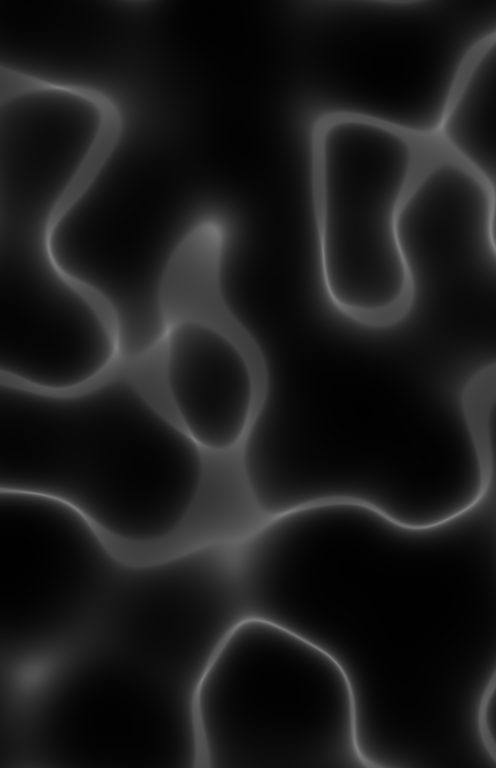
This background is drawn by a Shadertoy shader. Its source:

```glsl
// Glowing grey filaments on black, like thin folded veils of smoke.
// Each filament is a zero contour of 3D gradient noise; averaging slices
// swept back and forth in depth opens the lines into translucent bands.

const float CELLS_PER_HEIGHT = 6.0;
const float PI = 3.14159265;
const int SLICES = 20;

// Pseudo-random unit gradient for a lattice point
vec3 latticeGradient(vec3 cell) {
    uvec3 v = uvec3(ivec3(cell) + 512) * 1664525u + 1013904223u;
    v.x += v.y * v.z; v.y += v.z * v.x; v.z += v.x * v.y;
    v ^= v >> 16u;
    v.x += v.y * v.z; v.y += v.z * v.x; v.z += v.x * v.y;
    return normalize(vec3(v >> 8u) / 8388608.0 - 0.99999);
}

float cornerValue(vec3 cell, vec3 local, vec3 corner) {
    return dot(latticeGradient(cell + corner), local - corner);
}

// Gradient noise with quintic fade
float gradientNoise(vec3 p) {
    vec3 i = floor(p), f = p - i;
    vec3 u = f * f * f * (f * (f * 6.0 - 15.0) + 10.0);
    vec2 o = vec2(0.0, 1.0);
    vec4 nearFar = vec4(
        mix(cornerValue(i, f, o.xxx), cornerValue(i, f, o.yxx), u.x),
        mix(cornerValue(i, f, o.xyx), cornerValue(i, f, o.yyx), u.x),
        mix(cornerValue(i, f, o.xxy), cornerValue(i, f, o.yxy), u.x),
        mix(cornerValue(i, f, o.xyy), cornerValue(i, f, o.yyy), u.x));
    vec2 planes = mix(nearFar.xz, nearFar.yw, u.y);
    return mix(planes.x, planes.y, u.z);
}

// Fine bright core plus a wide halo around the zero contour
float filamentGlow(float field) {
    float d = sqrt(field * field + 0.00004);
    return 0.33 * exp(-d / 0.15) + 0.23 * exp(-d / 0.022);
}

// Cosine sweep lingers at both ends, which brightens the band edges
float foldedVeil(vec2 p, float depth, float sweep) {
    float sum = 0.0;
    for (int k = 0; k < SLICES; k++) {
        float phase = PI * (float(k) + 0.5) / float(SLICES);
        float z = depth + sweep * cos(phase);
        sum += filamentGlow(1.25 * gradientNoise(vec3(p, z)));
    }
    return sum / float(SLICES);
}

mat2 rotation(float angle) {
    float c = cos(angle), s = sin(angle);
    return mat2(c, s, -s, c);
}

void mainImage(out vec4 fragColor, in vec2 fragCoord) {
    vec2 p = fragCoord / iResolution.y * CELLS_PER_HEIGHT;
    p = rotation(0.5) * p + vec2(17.3, 8.6);
    float grey = foldedVeil(p, 4.5, 0.085);
    fragColor = vec4(vec3(grey), 1.0);
}
```
